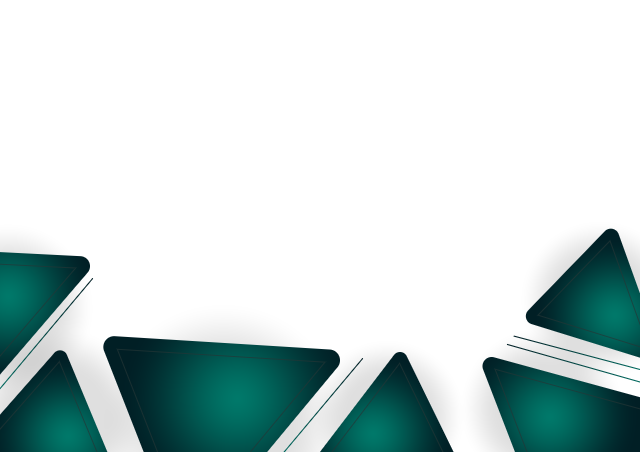
This background is drawn by a WebGL 2 fragment shader. Its source:

```glsl
#version 300 es
precision highp float;

uniform vec2 u_resolution;
out vec4 fragColor;

const float CANVAS_WIDTH = 7.68;
const vec3 PAPER = vec3(1.0);
const vec3 TEAL = vec3(0.0, 0.48, 0.42);
const vec3 DEEP = vec3(0.005, 0.12, 0.145);
const vec3 OUTLINE = vec3(0.14, 0.21, 0.21);

float segmentDistance(vec2 p, vec2 a, vec2 b) {
    vec2 ab = b - a;
    return length(p - a - ab * clamp(dot(p - a, ab) / dot(ab, ab), 0.0, 1.0));
}

// Positive on the left side of the directed edge
float edgeSide(vec2 p, vec2 a, vec2 b) {
    return (b.x - a.x) * (p.y - a.y) - (b.y - a.y) * (p.x - a.x);
}

// Signed distance, negative inside, for either winding
float triangleDistance(vec2 p, vec2 a, vec2 b, vec2 c) {
    float d = min(segmentDistance(p, a, b), min(segmentDistance(p, b, c), segmentDistance(p, c, a)));
    float winding = sign(edgeSide(c, a, b));
    float inside = min(edgeSide(p, a, b), min(edgeSide(p, b, c), edgeSide(p, c, a)) * 1.0);
    if (winding < 0.0) {
        inside = -max(edgeSide(p, a, b), max(edgeSide(p, b, c), edgeSide(p, c, a)));
    }
    return inside > 0.0 ? -d : d;
}

float coverage(float d, float pixel) {
    return clamp(0.5 - d / pixel, 0.0, 1.0);
}

// Thin strokes keep their weight when narrower than a pixel
float stroke(float d, float width, float pixel) {
    float drawn = max(width, pixel);
    return coverage(abs(d) - 0.5 * drawn, pixel) * width / drawn;
}

vec3 addShadow(vec3 color, vec2 p, vec2 center, float radius) {
    float fade = 1.0 - smoothstep(0.5, 1.0, length(p - center) / radius);
    return color * (1.0 - 0.125 * fade);
}

vec3 addTriangle(vec3 color, vec2 p, vec2 a, vec2 b, vec2 c, float rounding,
                 vec2 glow, float glowRadius, float pixel) {
    float d = triangleDistance(p, a, b, c);
    float falloff = smoothstep(0.0, 1.0, 0.08 + 0.92 * length(p - glow) / glowRadius);
    vec3 fill = mix(TEAL, DEEP, falloff);
    fill = mix(fill, OUTLINE, 0.75 * stroke(d + 0.025, 0.011, pixel));
    return mix(color, fill, coverage(d - rounding, pixel));
}

vec3 addLine(vec3 color, vec2 p, vec2 a, vec2 b, float pixel) {
    float along = clamp(dot(p - a, b - a) / dot(b - a, b - a), 0.0, 1.0);
    vec3 ink = mix(DEEP, TEAL, 0.8 * along);
    return mix(color, ink, stroke(segmentDistance(p, a, b), 0.013, pixel));
}

void main() {
    float pixel = CANVAS_WIDTH / u_resolution.x;
    vec2 p = gl_FragCoord.xy * pixel;
    vec3 color = PAPER;

    // Soft round shadows
    color = addShadow(color, p, vec2(0.10, 1.72), 1.05);
    color = addShadow(color, p, vec2(0.70, 0.42), 1.10);
    color = addShadow(color, p, vec2(2.68, 0.32), 1.50);
    color = addShadow(color, p, vec2(4.65, 0.42), 0.95);
    color = addShadow(color, p, vec2(7.20, 1.82), 0.98);
    color = addShadow(color, p, vec2(6.50, 0.52), 1.00);

    // Rounded triangles on the left
    color = addTriangle(color, p, vec2(0.96, 2.23), vec2(-1.40, 2.35), vec2(-0.93, 0.03),
                        0.12, vec2(0.10, 1.87), 1.10, pixel);
    color = addTriangle(color, p, vec2(0.72, 1.13), vec2(-0.82, -0.62), vec2(1.50, -0.74),
                        0.09, vec2(0.82, 0.19), 1.00, pixel);

    // Rounded triangles in the middle
    color = addTriangle(color, p, vec2(1.37, 1.26), vec2(3.95, 1.10), vec2(2.24, -0.96),
                        0.13, vec2(2.85, 0.64), 1.45, pixel);
    color = addTriangle(color, p, vec2(4.80, 1.11), vec2(3.41, -0.71), vec2(5.70, -0.73),
                        0.09, vec2(4.48, 0.22), 1.00, pixel);

    // Rounded triangles on the right
    color = addTriangle(color, p, vec2(7.33, 2.58), vec2(6.41, 1.63), vec2(7.83, 1.19),
                        0.10, vec2(7.38, 1.64), 1.00, pixel);
    color = addTriangle(color, p, vec2(5.90, 1.03), vec2(8.90, 0.21), vec2(6.68, -0.99),
                        0.11, vec2(6.60, 0.42), 1.10, pixel);

    // Fine accent lines
    color = addLine(color, p, vec2(1.11, 2.08), vec2(0.00, 0.76), pixel);
    color = addLine(color, p, vec2(4.35, 1.12), vec2(3.41, 0.00), pixel);
    color = addLine(color, p, vec2(6.17, 1.39), vec2(7.68, 0.99), pixel);
    color = addLine(color, p, vec2(6.09, 1.29), vec2(7.68, 0.84), pixel);

    fragColor = vec4(color, 1.0);
}
```
